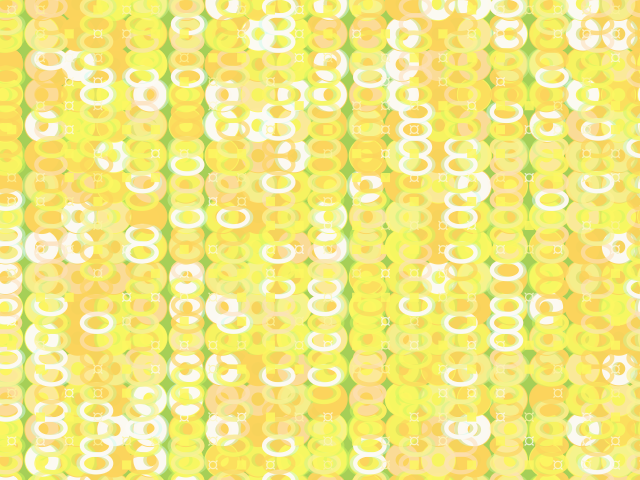
Give the GLSL for this pattern, as a Shadertoy shader.

```glsl
// Overlapping columns of sunny rings, flat ovals and tiny ornaments on green.
// Three lattices of different pitch are stacked; each cell hashes its own tint,
// so the green ground shows only where the gaps of the lattices coincide.

const vec3 GREEN  = vec3(0.65, 0.81, 0.34);
const vec3 ORANGE = vec3(0.99, 0.83, 0.36);
const vec3 LEMON  = vec3(0.99, 0.97, 0.38);
const vec3 PALE   = vec3(0.99, 0.95, 0.58);
const vec3 PEACH  = vec3(0.99, 0.88, 0.74);
const vec3 WHITE  = vec3(0.99, 0.98, 0.96);

// Sizes and positions are fractions of the canvas height.
const vec2 RING_PITCH    = vec2(0.0751, 0.0634);
const vec2 RING_ORIGIN   = vec2(0.0120, 0.0417);
const vec2 OVAL_PITCH    = vec2(0.0949, 0.0366);
const vec2 OVAL_ORIGIN   = vec2(0.0113, 0.0347);
const vec2 GLYPH_PITCH   = vec2(0.0599, 0.0499);
const vec2 GLYPH_ORIGIN  = vec2(0.0243, 0.0313);
const float GHOST_SHIFT  = 0.007;

float hash(vec2 cell, float seed) {
    vec3 v = fract(vec3(cell.xyx + seed * 7.31) * vec3(0.1031, 0.1030, 0.0973));
    v += dot(v, v.yzx + 33.33);
    return fract((v.x + v.y) * v.z);
}

// Antialiased coverage of a signed distance
float cover(float d) {
    return clamp(0.5 - d * iResolution.y, 0.0, 1.0);
}

float ellipseDist(vec2 q, vec2 radii) {
    q = abs(q) + 1e-6;
    float k = length(q / radii);
    return k * (k - 1.0) / length(q / (radii * radii));
}

float ringDist(vec2 q, vec2 radii, float halfWidth) {
    return abs(ellipseDist(q, radii)) - halfWidth;
}

// Random tint, with opacity in alpha
vec4 pickTint(float h) {
    if (h < 0.20) return vec4(ORANGE, 0.65);
    if (h < 0.47) return vec4(LEMON, 0.75);
    if (h < 0.65) return vec4(PALE, 0.70);
    if (h < 0.80) return vec4(PEACH, 0.60);
    return vec4(WHITE, 0.96);
}

// Ring over a cool, sideways ghost of itself
vec3 paintRing(vec3 col, vec2 q, vec2 radii, float halfWidth, vec4 tint, float h) {
    vec2 shift = vec2(h < 0.5 ? -GHOST_SHIFT : GHOST_SHIFT, 0.0);
    float ghost = cover(ringDist(q - shift, radii, halfWidth)) * step(0.94, tint.g);
    col = mix(col, tint.rgb * vec3(0.82, 1.0, 0.98), 0.5 * ghost);
    return mix(col, tint.rgb, tint.a * cover(ringDist(q, radii, halfWidth)));
}

vec2 nearestCell(vec2 p, vec2 origin, vec2 pitch) {
    return floor((p - origin) / pitch + 0.5);
}

// Round discs, each carrying a broad ring
vec3 discLayer(vec3 col, vec2 p) {
    vec2 home = nearestCell(p, RING_ORIGIN, RING_PITCH);
    for (int j = -1; j <= 1; j++)
    for (int i = -1; i <= 1; i++) {
        vec2 cell = home + vec2(i, j);
        vec2 q = p - RING_ORIGIN - cell * RING_PITCH;
        vec3 base = hash(cell, 1.0) < 0.65 ? ORANGE : LEMON;
        col = mix(col, base, 0.94 * cover(length(q) - 0.0365));
        col = paintRing(col, q, vec2(0.0243), 0.0104, pickTint(hash(cell, 2.0)), hash(cell, 3.0));
    }
    return col;
}

// Flat ovals: solid when filled, otherwise thin rings
vec3 ovalLayer(vec3 col, vec2 p, bool filled) {
    vec2 home = nearestCell(p, OVAL_ORIGIN, OVAL_PITCH);
    for (int j = -1; j <= 1; j++)
    for (int i = -1; i <= 1; i++) {
        vec2 cell = home + vec2(i, j);
        vec2 q = p - OVAL_ORIGIN - cell * OVAL_PITCH;
        if (filled) col = mix(col, ORANGE, 0.92 * cover(ellipseDist(q, vec2(0.035, 0.023))));
        else col = paintRing(col, q, vec2(0.0304, 0.0186), 0.0045,
                             pickTint(hash(cell, 4.0)), hash(cell, 5.0));
    }
    return col;
}

// Small squares and ringed crosses
vec3 glyphLayer(vec3 col, vec2 p) {
    vec2 cell = nearestCell(p, GLYPH_ORIGIN, GLYPH_PITCH);
    vec2 q = abs(p - GLYPH_ORIGIN - cell * GLYPH_PITCH);
    float square = max(q.x, q.y) - 0.0095;
    float circle = length(q) - 0.0075;
    float spokes = max(max(abs(q.x - q.y) * 0.707 - 0.0014, square), -circle);
    float ornament = min(abs(circle) - 0.0013, spokes);
    float h = hash(cell, 6.0);
    if (h < 0.22) return mix(col, LEMON, 0.85 * cover(square));
    if (h < 0.65) return mix(col, mix(PALE, WHITE, hash(cell, 7.0)), 0.8 * cover(ornament));
    return col;
}

void mainImage(out vec4 fragColor, in vec2 fragCoord) {
    vec2 p = fragCoord / iResolution.y;
    vec3 col = ovalLayer(GREEN, p, true);
    col = discLayer(col, p);
    col = ovalLayer(col, p, false);
    col = glyphLayer(col, p);
    fragColor = vec4(col, 1.0);
}
```
